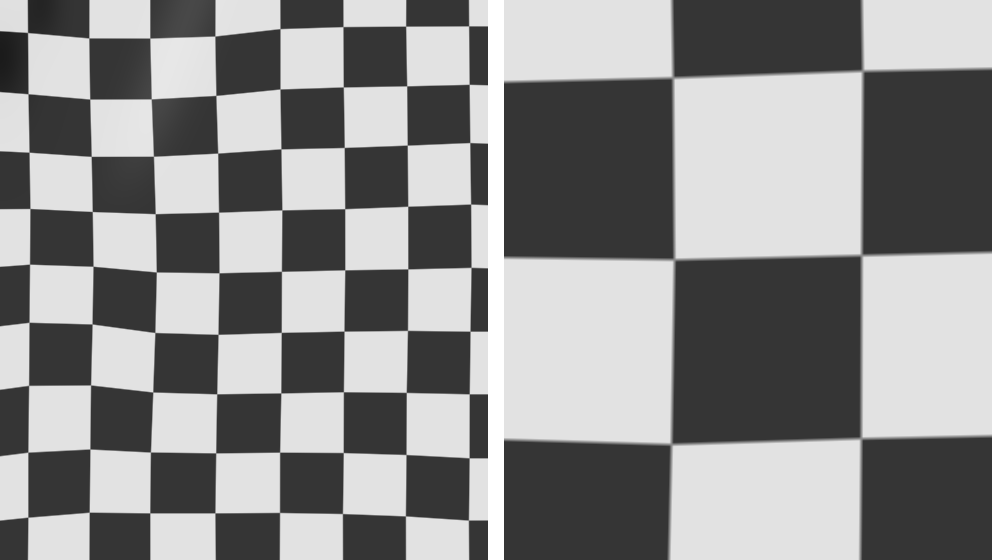
Left, the full canvas; right, a detail of the centre.
Write a Shadertoy shader that draws this pattern.

```glsl
const vec2 CELL = vec2(0.1125, 0.1085);      // check size, in canvas heights
const vec2 LATTICE_START = vec2(0.537, -0.444); // lattice coordinate at the top left
const vec3 LIGHT = vec3(0.886);
const vec3 DARK = vec3(0.206);
const float EDGE_HALF_WIDTH = 0.0013;        // in canvas heights
const float JITTER = 0.012;                  // corner irregularity, in cells
const float SHEEN = 0.075;
const float SHADOW = 0.10;
const int WARP_STEPS = 5;

vec2 hash22(vec2 p) {
    vec3 q = fract(p.xyx * vec3(0.1031, 0.1030, 0.0973));
    q += dot(q, q.yzx + 33.33);
    return fract((q.xx + q.yz) * q.zy);
}

float bump(vec2 p, vec2 center, vec2 radius) {
    vec2 d = (p - center) / radius;
    return exp(-dot(d, d));
}

// Displacement of one lattice corner, in cells: x right, y down
vec2 cornerShift(vec2 corner) {
    float sag = 0.21 * bump(corner, vec2(2.4, 0.6), vec2(1.7, 2.5))
              - 0.18 * bump(corner, vec2(1.4, 5.2), vec2(1.0, 2.0))
              + 0.19 * bump(corner, vec2(0.0, 8.0), vec2(1.2, 2.0))
              - 0.095 * bump(corner, vec2(8.0, 2.4), vec2(1.2, 1.6))
              + 0.13 * bump(corner, vec2(8.5, 8.0), vec2(1.6, 2.2))
              + 0.06 * bump(corner, vec2(4.0, 5.0), vec2(1.4, 1.8))
              + 0.08 * bump(corner, vec2(4.0, 0.0), vec2(0.7, 1.5));
    float pull = exp(-(corner.x - 3.0) * (corner.x - 3.0) / 1.2);
    float sway = 0.017 * cos(0.70 * (corner.y - 3.7))
               + pull * (0.035 * cos(0.75 * (corner.y - 4.0)) - 0.029);
    return vec2(sway, sag) + JITTER * (hash22(corner + 17.0) - 0.5);
}

// Bilinear blend of the corner shifts keeps every check edge straight
vec2 latticeShift(vec2 p) {
    vec2 i = floor(p), f = p - i;
    vec2 upper = mix(cornerShift(i), cornerShift(i + vec2(1, 0)), f.x);
    vec2 lower = mix(cornerShift(i + vec2(0, 1)), cornerShift(i + vec2(1, 1)), f.x);
    return mix(upper, lower, f.y);
}

// Square wave of period two with soft flanks, -1 to 1
vec2 softSquare(vec2 p, vec2 halfWidth) {
    vec2 toEdge = 0.5 - abs(fract(p) - 0.5);
    vec2 side = 1.0 - 2.0 * mod(floor(p), 2.0);
    return side * clamp(toEdge / halfWidth, 0.0, 1.0);
}

void mainImage(out vec4 fragColor, in vec2 fragCoord) {
    vec2 p = vec2(fragCoord.x, iResolution.y - fragCoord.y) / iResolution.y;

    // Invert the cloth warp by fixed-point steps
    vec2 rest = p / CELL + LATTICE_START;
    vec2 cloth = rest;
    for (int i = 0; i < WARP_STEPS; i++) cloth = rest - latticeShift(cloth);

    // Alternating checks
    float halfWidth = max(EDGE_HALF_WIDTH, 0.6 / iResolution.y);
    vec2 wave = softSquare(cloth, halfWidth / CELL);
    float lightness = 0.5 - 0.5 * wave.x * wave.y;
    vec3 color = mix(DARK, LIGHT, lightness);

    // Soft fold: a slanted sheen and a shaded corner
    float foldX = 0.345 - 0.36 * p.y;
    float across = (p.x - foldX) / 0.055;
    float sheen = exp(-across * across) * (1.0 - smoothstep(0.15, 0.42, p.y));
    float shade = bump(p, vec2(0.0, 0.10), vec2(0.05, 0.10))
                + 0.6 * bump(p, vec2(0.075, 0.0), vec2(0.035, 0.08));
    color += SHEEN * sheen * mix(1.0, 0.25, lightness);
    color -= SHADOW * shade * mix(1.0, 0.2, lightness);

    fragColor = vec4(clamp(color, 0.0, 1.0), 1.0);
}
```
